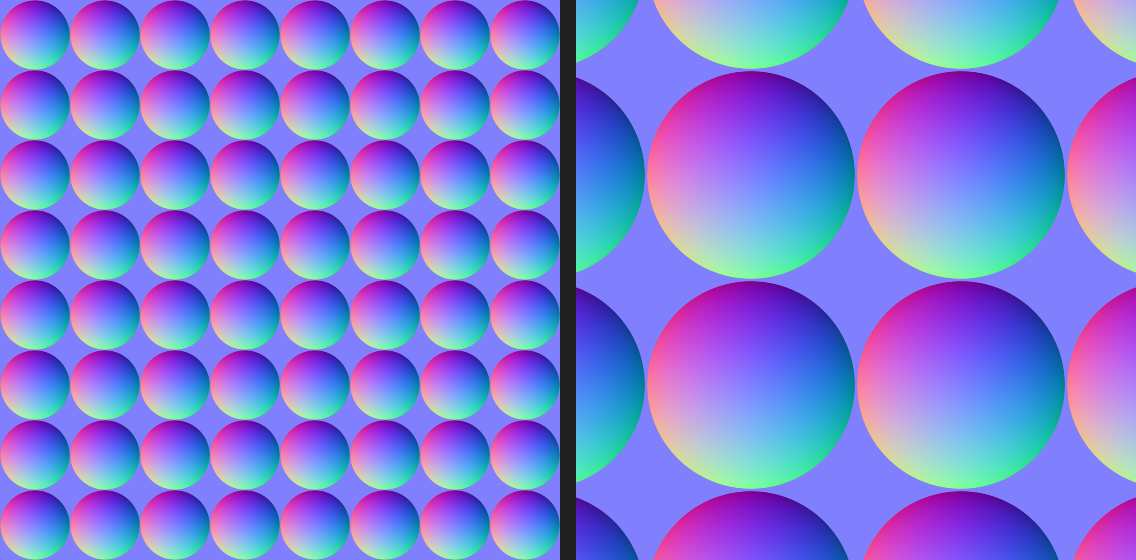
Left: the whole. Right: its middle third, enlarged.
Reproduce this texture map procedurally as a WebGL 2 fragment shader.

```glsl
#version 300 es
precision highp float;
// Tangent-space normal map of a square grid of hemispherical studs on a flat sheet.
// Each cell derives the unit normal of a dome from its local position, then
// packs it into colour; a whole number of cells makes the map tile.

#define REPEATS 8.0        // studs across and down
#define RADIUS 0.494       // stud radius, in cells
#define EDGE_SOFTNESS 1.0  // rim blend width, in output samples
#define SLOPE_SIGN vec2(-1.0, -1.0) // direction of the red and green axes

uniform vec2 u_resolution;
out vec4 fragColor;

// Unit normal of a dome; p is the offset from its centre, in radii.
vec3 domeNormal(vec2 p) {
    p /= max(length(p), 1.0);
    float height = sqrt(max(1.0 - dot(p, p), 0.0));
    return vec3(SLOPE_SIGN * p, height);
}

// Map normal components from -1..1 to 0..1.
vec3 packNormal(vec3 n) {
    return 0.5 + 0.5 * n;
}

void main() {
    // Local position in the repeating cell, centred on the stud
    vec2 uv = gl_FragCoord.xy / u_resolution;
    vec2 cell = fract(uv * REPEATS) - 0.5;

    // Antialiased disc coverage
    float rimDistance = length(cell) - RADIUS;
    float blend = EDGE_SOFTNESS * REPEATS / min(u_resolution.x, u_resolution.y);
    float coverage = 1.0 - smoothstep(-0.5 * blend, 0.5 * blend, rimDistance);

    // Studs over the flat sheet
    vec3 flatColor = packNormal(vec3(0.0, 0.0, 1.0));
    vec3 studColor = packNormal(domeNormal(cell / RADIUS));
    fragColor = vec4(mix(flatColor, studColor, coverage), 1.0);
}
```
